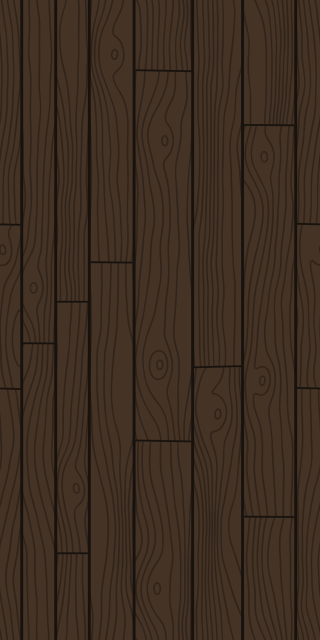
Reproduce this texture procedurally as a WebGL 1 fragment shader.

```glsl
precision highp float;
// Dark timber floor: seven upright planks of uneven width, cut by staggered joints.
// The grain is drawn as evenly thick contour lines of a stretched noise field, bent
// into rings around knots; the pattern tiles in both directions.

uniform vec2 u_resolution;

float hash(vec2 p) {
  return fract(sin(dot(p, vec2(127.1, 311.7))) * 43758.5453);
}

float noise(vec2 p) {
  vec2 i = floor(p), f = fract(p);
  f = f * f * (3.0 - 2.0 * f);
  return mix(mix(hash(i), hash(i + vec2(1.0, 0.0)), f.x),
             mix(hash(i + vec2(0.0, 1.0)), hash(i + 1.0), f.x), f.y);
}

// Left edge, upper joint, lower joint and first knot height; equal joints mean one board
vec4 plankLayout(int i) {
  if (i == 0) return vec4(0.068, 0.927, 0.927, 1.10);
  if (i == 1) return vec4(0.174, 1.057, 0.271, 0.474);
  if (i == 2) return vec4(0.279, 1.180, 1.180, 1.83);
  if (i == 3) return vec4(0.419, 1.779, 0.622, 0.16);
  if (i == 4) return vec4(0.602, 0.854, 0.854, 0.706);
  if (i == 5) return vec4(0.758, 1.609, 0.385, 0.81);
  if (i == 6) return vec4(0.924, 1.299, 0.786, 1.22);
  return vec4(1.068, 0.0, 0.0, 0.0);
}

// Grain height field; q is measured from the plank's left edge and its lower joint
float grain(vec2 q, float width, float split, float knotY, float lowerJoint, float id) {
  float board = step(split, q.y);
  vec2 seed = vec2(id * 17.3 + board * 5.7, id * 9.1 + board * 31.0);
  q.x += 0.011 * (noise(q * vec2(22.0, 11.0) + seed) - 0.5);
  float field = 45.0 * (q.x + 0.10 * noise(q * vec2(11.0, 2.4) + seed));

  // Wider planks carry more knots
  float count = 1.0 + step(0.163, width) + step(0.175, width);
  for (int k = 0; k < 3; k++) {
    float n = float(k);
    vec2 knot = vec2(width * (0.3 + 0.4 * hash(vec2(id, n + 3.0))),
                     mod(knotY + 0.7 * n - lowerJoint, 2.0));
    float r = length((q - knot) * vec2(1.0, 0.6));
    float present = step(n + 0.5, count) * (1.0 - abs(step(split, knot.y) - board));
    float rings = 55.0 * r + floor(45.0 * (knot.x + 0.05));
    field = mix(field, rings, present * exp(-pow(r / 0.055, 2.0)));
  }
  return field;
}

float stroke(float dist, float halfWidth) {
  float soft = 0.7 / u_resolution.x;
  return 1.0 - smoothstep(halfWidth - soft, halfWidth + soft, dist);
}

void main() {
  vec2 p = gl_FragCoord.xy / u_resolution * vec2(1.0, 2.0);
  if (p.x < 0.068) p.x += 1.0;

  // Find the plank under this point
  vec4 plank = plankLayout(0);
  float right = 1.068, id = 0.0;
  for (int i = 0; i < 7; i++) {
    vec4 candidate = plankLayout(i);
    if (p.x >= candidate.x) {
      plank = candidate;
      right = plankLayout(i + 1).x;
      id = float(i);
    }
  }
  float width = right - plank.x;
  float split = mod(plank.y - plank.z, 2.0);
  float tilt = 0.06 * (hash(vec2(id, 8.0)) - 0.5) * (p.x - plank.x - 0.5 * width);
  vec2 q = vec2(p.x - plank.x, mod(p.y - plank.z + tilt, 2.0));

  // Contour distance, divided by the slope to keep the lines evenly thick
  float e = 0.001;
  float f = grain(q, width, split, plank.w, plank.z, id);
  float fx = grain(q + vec2(e, 0.0), width, split, plank.w, plank.z, id);
  float fy = grain(q + vec2(0.0, e), width, split, plank.w, plank.z, id);
  float slope = max(length(vec2(fx - f, fy - f)) / e, 0.001);
  float lineWidth = 0.0021 + 0.0007 * noise(q * vec2(30.0, 12.0) + id);
  float grainLine = stroke(abs(fract(f) - 0.5) / slope, lineWidth);

  // Seams between planks and the thinner joints across them
  float seam = stroke(min(q.x, width - q.x), 0.0045);
  float joint = stroke(min(min(q.y, 2.0 - q.y), abs(q.y - split)), 0.0028);

  vec3 color = mix(vec3(0.27, 0.20, 0.15), vec3(0.19, 0.14, 0.10), grainLine);
  color = mix(color, vec3(0.09, 0.07, 0.05), max(seam, joint));
  gl_FragColor = vec4(color, 1.0);
}
```
